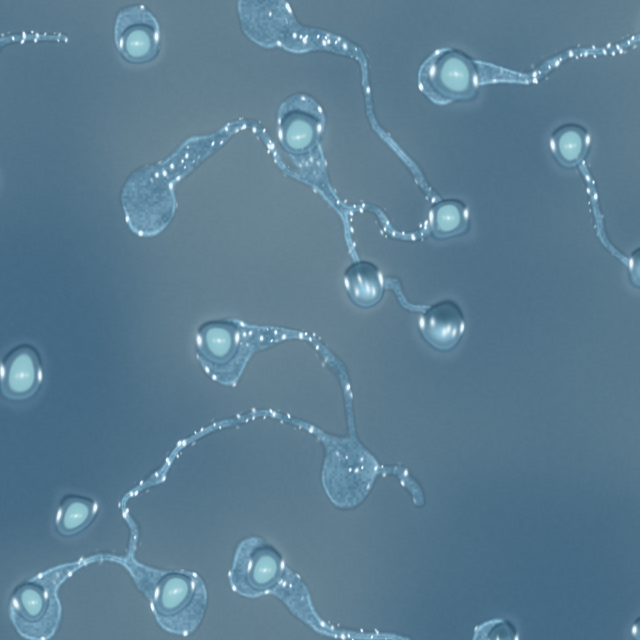
A three.js fragment shader for this texture:

```glsl
// Blue micrograph: pale-cored cells, glassy droplets and granular tissue on beaded filaments.
varying vec2 vUv;

float hash(vec2 p) {
  vec3 q = fract(vec3(p.xyx) * 0.1031);
  q += dot(q, q.yzx + 33.33);
  return fract((q.x + q.y) * q.z);
}

float noise(vec2 p) {
  vec2 i = floor(p), f = fract(p);
  f = f * f * (3.0 - 2.0 * f);
  return mix(mix(hash(i), hash(i + vec2(1, 0)), f.x),
             mix(hash(i + vec2(0, 1)), hash(i + vec2(1, 1)), f.x), f.y);
}

float smoothMin(float a, float b, float k) {
  float h = max(k - abs(a - b), 0.0) / k;
  return min(a, b) - h * h * k * 0.25;
}

// Soft elliptical spot, 1 at its centre
float spot(vec2 q, vec2 size) {
  q /= size;
  return exp(-dot(q, q));
}

// Jittered colony centre of a grid cell
vec2 colony(vec2 cell) {
  vec2 jitter = vec2(hash(cell + 11.7), hash(cell + 43.1)) - 0.5;
  return (cell + 0.5 + 0.75 * jitter) / 4.4 - 0.07;
}

// Wandering filament; x = signed distance, y = distance to its axis
vec2 filament(vec2 p, vec2 a, vec2 b, float seed, float bulb) {
  vec2 side = vec2(a.y - b.y, b.x - a.x);
  vec2 bend = 0.5 * (a + b) + side * (seed - 0.5) * 2.0;
  vec2 last = a, result = vec2(1.0);
  for (int i = 1; i <= 20; i++) {
    float t = float(i) / 20.0;
    vec2 next = mix(mix(a, bend, t), mix(bend, b, t), t);
    next += side * 0.35 * (noise(vec2(t * 3.5, seed * 90.0)) - 0.5) * sin(3.1416 * t);
    vec2 run = next - last;
    float h = clamp(dot(p - last, run) / dot(run, run), 0.0, 1.0);
    float axis = length(p - last - run * h);
    float width = mix(bulb, 0.005, smoothstep(0.0, 0.4, t + (h - 1.0) / 20.0));
    result = min(result, vec2(axis - width, axis));
    last = next;
  }
  return result;
}

// Cell with a pale core, or a clear glossy droplet
vec3 drawBead(vec3 col, vec2 q, bool cored, float seed) {
  float l = length(q);
  col += 0.04 * exp(-pow((l - 1.1) / 0.25, 2.0));
  vec3 body = mix(vec3(0.42, 0.58, 0.66), vec3(0.29, 0.43, 0.52), smoothstep(0.45, 1.0, l));
  col = mix(col, body, 0.8 * smoothstep(1.08, 0.88, l));
  // Uneven rim: dark above, pale below
  col -= (0.05 + 0.04 * q.y) * exp(-pow((l - 0.97) / 0.1, 2.0));
  col += vec3(0.07, 0.1, 0.11) * (0.6 - 0.5 * q.y) * exp(-pow((l - 0.84) / 0.1, 2.0));
  float gloss = 0.0;
  if (cored) {
    float core = length((q - vec2(0.0, 0.03)) / vec2(0.57, 0.66));
    col = mix(col, vec3(0.6, 0.8, 0.84) - 0.06 * core, smoothstep(1.12, 0.84, core));
    for (int i = -1; i <= 1; i++)
      gloss += (0.8 - 0.5 * abs(float(i))) * spot(q - vec2(float(i) * 0.22, 0.02), vec2(0.1));
  } else {
    col -= 0.16 * spot(q - vec2(0.0, 0.5), vec2(0.6, 0.3));
    col += vec3(0.19, 0.23, 0.24) * spot(q + vec2(0.0, 0.2), vec2(0.5, 0.36));
    for (int i = 0; i < 4; i++) {
      vec2 at = vec2(hash(vec2(i, seed * 97.0)), hash(vec2(seed * 61.0, i))) - 0.5;
      gloss += 0.9 * spot(q - at * vec2(1.2, 0.7), vec2(0.1, 0.19));
    }
  }
  // Light caught on both flanks
  gloss += 1.3 * spot(q - vec2(-0.86, 0.3 * seed), vec2(0.11, 0.25));
  gloss += 1.3 * spot(q - vec2(0.86, 0.35 - 0.4 * seed), vec2(0.11, 0.22));
  return mix(col, vec3(0.92, 0.98, 1.0), clamp(gloss, 0.0, 1.0));
}

void main() {
  vec2 p = vUv;

  // Cloudy out-of-focus ground
  float cloud = 0.6 * noise(p * 2.4 + 4.0) + 0.28 * noise(p * 4.6 + 15.7) + 0.12 * noise(p * 9.0 + 3.1);
  cloud += 0.2 * (p.x + p.y) - 0.2;
  vec3 col = mix(vec3(0.275, 0.415, 0.515), vec3(0.415, 0.52, 0.575), smoothstep(0.18, 0.88, cloud));

  // Merge filaments and tissue lobes into one distance field
  vec2 warped = p + 0.014 * (vec2(noise(p * 24.0), noise(p * 24.0 + 50.0)) - 0.5);
  float tissue = 1.0, axis = 1.0;
  for (int i = 0; i < 25; i++) {
    vec2 cell = vec2(mod(float(i), 5.0), floor(float(i) / 5.0));
    vec2 c = colony(cell);
    float link = hash(cell + 71.3), seed = hash(cell + 5.9);
    bool lobed = hash(cell + 29.4) > 0.64;
    if (lobed) {
      vec2 q = warped - c - 0.018 * vec2(cos(seed * 6.28), sin(seed * 6.28));
      tissue = smoothMin(tissue, length(q * vec2(1.1, 0.9)) - 0.035 - 0.012 * seed, 0.03);
    }
    if (link < 0.5) {
      vec2 stepTo = link < 0.2 ? vec2(1, 0) : (link < 0.36 ? vec2(0, 1) : vec2(1, -1));
      vec2 f = filament(warped, c, colony(cell + stepTo), seed, lobed ? 0.024 : 0.0055);
      tissue = smoothMin(tissue, f.x, 0.014);
      axis = min(axis, f.y);
    }
  }

  // Granular translucent tissue with a faint shadow, broken pale rim and halo
  float grain = noise(p * 240.0) - 0.5;
  float broken = smoothstep(0.25, 0.75, noise(p * 26.0 + 9.0));
  col += 0.02 * exp(-max(tissue, 0.0) * 60.0);
  col -= 0.045 * (1.0 - 0.6 * broken) * exp(-pow((tissue - 0.002) / 0.003, 2.0));
  vec3 flesh = vec3(0.39, 0.56, 0.66) + 0.1 * grain + 0.12 * (noise(p * 38.0) - 0.5);
  col = mix(col, flesh, 0.85 * smoothstep(0.003, -0.003, tissue));
  col += vec3(0.11, 0.14, 0.14) * broken * exp(-pow((tissue + 0.003) / 0.0025, 2.0));

  // Irregular glints: dense in patches on filaments, sparse on tissue edges
  float patches = smoothstep(0.35, 0.6, noise(p * 9.0 + 20.0)) * smoothstep(0.014, 0.006, axis);
  float edge = smoothstep(0.007, 0.001, abs(tissue + 0.002));
  float glint = 0.0;
  for (int i = 0; i < 9; i++) {
    vec2 id = floor(p * 80.0) + vec2(mod(float(i), 3.0), floor(float(i) / 3.0)) - 1.0;
    float size = hash(id + 91.0);
    vec2 q = p * 80.0 - id - vec2(hash(id + 3.0), hash(id + 17.0));
    q += 0.35 * q.yx * (hash(id + 37.0) - 0.5);
    float here = max(patches * step(0.35, size), edge * step(0.9, size));
    glint += 1.5 * here * spot(q, vec2(0.1, 0.15) + vec2(0.17, 0.26) * size * size);
  }
  col = mix(col, vec3(0.9, 0.97, 1.0), min(glint, 1.0));

  // Cells and droplets lie on top
  for (int i = 0; i < 25; i++) {
    vec2 cell = vec2(mod(float(i), 5.0), floor(float(i) / 5.0));
    float kind = hash(cell + 57.2), seed = hash(cell + 83.6);
    vec2 q = (warped - colony(cell)) / (0.031 + 0.009 * seed);
    if (kind > 0.28 && dot(q, q) < 5.0)
      col = drawBead(col, q * vec2(1.05, 0.95), kind < 0.6, seed);
  }

  gl_FragColor = vec4(col + 0.012 * grain, 1.0);
}
```
